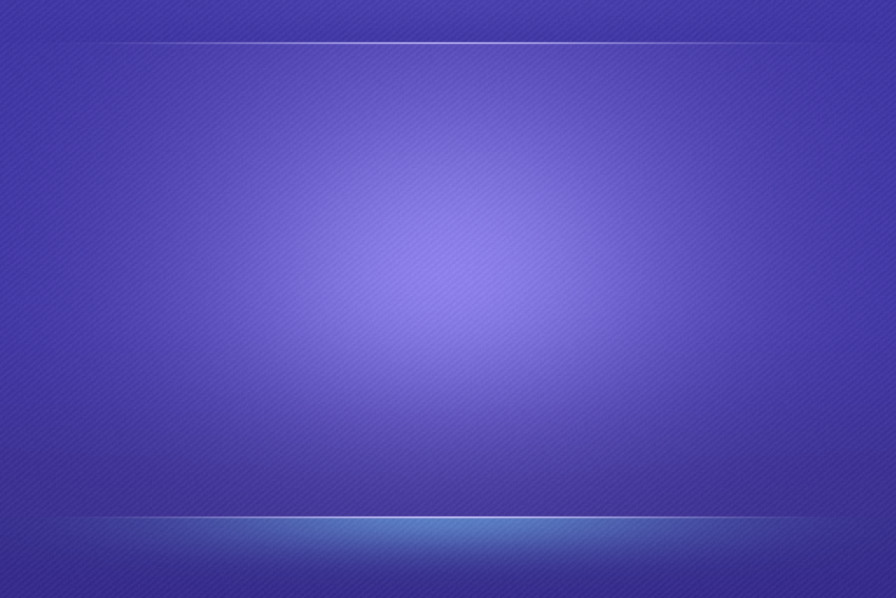
This background is drawn by a WebGL 1 fragment shader. Its source:

```glsl
precision highp float;
// A violet stage backdrop: a soft off-round glow fills a wide panel set between
// two bands, each parted by a thin bright line that fades towards the sides.
// A teal glow hangs below the lower line; fine diagonal weave and grain cover all.

uniform vec2 u_resolution;

#define TOP_LINE 0.928
#define LOW_LINE 0.135
#define LINE_WIDTH 0.003
#define GLOW_CENTRE vec2(0.5, 0.54)
#define GLOW_WIDTH 0.28
#define GLOW_RISE 0.36
#define GLOW_DROP 0.27
#define WEAVE_PERIOD 0.0083
#define WEAVE_DEPTH 0.012
#define GRAIN_DEPTH 0.016
#define GRAIN_ROWS 342.0

const vec3 VIOLET = vec3(0.250, 0.210, 0.635);
const vec3 LILAC = vec3(0.555, 0.505, 0.925);
const vec3 INDIGO = vec3(0.215, 0.170, 0.545);
const vec3 TEAL = vec3(0.355, 0.495, 0.765);
const vec3 LINE_TINT = vec3(0.82, 0.80, 1.0);

float hash(vec2 p) {
  vec3 q = fract(vec3(p.xyx) * 0.1031);
  q += dot(q, q.yzx + 33.33);
  return fract((q.x + q.y) * q.z);
}

// Bell-shaped falloff, 1 at the centre
float bell(vec2 d) {
  return exp(-pow(dot(d, d), 0.93));
}

// Main panel: the glow reaches further up than down
vec3 panel(vec2 uv) {
  vec2 d = uv - GLOW_CENTRE;
  float reach = d.y > 0.0 ? GLOW_RISE : GLOW_DROP;
  float glow = bell(d / vec2(GLOW_WIDTH, reach));
  vec3 base = mix(INDIGO + 0.02, VIOLET, smoothstep(LOW_LINE, 0.5, uv.y));
  return mix(base, LILAC, glow);
}

// Upper band: a faint light from the top edge
vec3 upperBand(vec2 uv) {
  float glow = bell((uv - vec2(0.5, 1.0)) / vec2(0.34, 0.06));
  return VIOLET + 0.045 * glow;
}

// Lower band: teal light hanging from the line
vec3 lowerBand(vec2 uv) {
  float glow = bell((uv - vec2(0.5, LOW_LINE)) / vec2(0.30, 0.062));
  return mix(INDIGO, TEAL, glow);
}

// Thin horizontal line, brightest in the middle
float brightLine(vec2 uv, float height, float pixel) {
  float cover = 1.0 - smoothstep(0.0, LINE_WIDTH * 0.5 + pixel, abs(uv.y - height));
  float fade = 1.0 - smoothstep(0.0, 0.46, abs(uv.x - 0.5));
  return cover * fade;
}

void main() {
  vec2 uv = gl_FragCoord.xy / u_resolution;
  vec2 p = gl_FragCoord.xy / u_resolution.y;
  float pixel = 1.0 / u_resolution.y;

  // Panel and bands
  float aboveTop = smoothstep(-pixel, pixel, uv.y - TOP_LINE);
  float belowLow = smoothstep(-pixel, pixel, LOW_LINE - uv.y);
  vec3 colour = mix(panel(uv), upperBand(uv), aboveTop);
  colour = mix(colour, lowerBand(uv), belowLow);

  // Weave rising to the right, and grain
  float across = dot(p, vec2(-0.64, 0.77)) / WEAVE_PERIOD;
  colour += WEAVE_DEPTH * cos(6.28318 * across);
  colour += GRAIN_DEPTH * (hash(floor(p * GRAIN_ROWS)) - 0.5);

  // Dividing lines
  float shine = 0.75 * brightLine(uv, TOP_LINE, pixel)
              + 0.85 * brightLine(uv, LOW_LINE, pixel);
  colour = mix(colour, LINE_TINT, shine);

  gl_FragColor = vec4(clamp(colour, 0.0, 1.0), 1.0);
}
```
